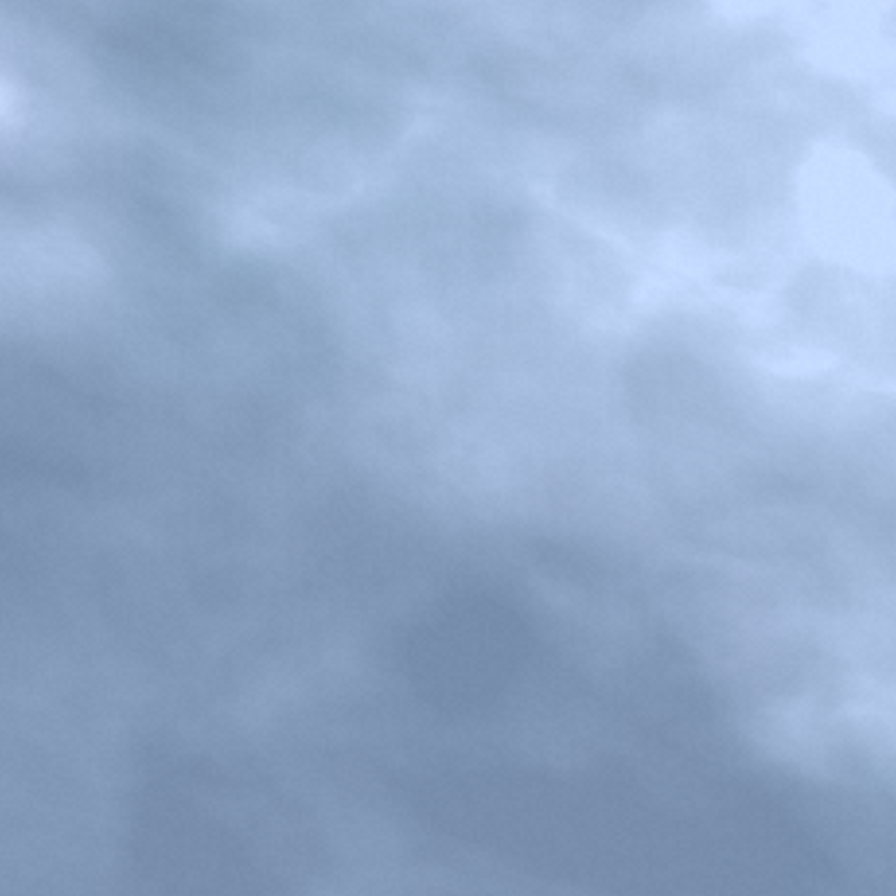
Give the GLSL for this texture, as a WebGL 1 fragment shader.

```glsl
precision highp float;
uniform vec2 u_resolution;

#define SHADE vec3(0.455, 0.547, 0.662)
#define LIGHT vec3(0.765, 0.850, 0.992)
#define TINT vec3(0.022, -0.006, 0.004)
#define BANK_SLOPE 0.42
#define BANK_HEIGHT 0.60
#define CLOUD_SCALE 3.6
#define PUFF_SCALE 9.0
#define CLOUD_CONTRAST 0.85
#define PUFF_CONTRAST 0.42
#define GRAIN 0.018

float hash(vec2 p) {
  return fract(sin(dot(p, vec2(127.1, 311.7))) * 43758.5453);
}

float noise(vec2 p) {
  vec2 cell = floor(p);
  vec2 f = fract(p);
  f = f * f * f * (f * (f * 6.0 - 15.0) + 10.0);
  float low = mix(hash(cell), hash(cell + vec2(1.0, 0.0)), f.x);
  float high = mix(hash(cell + vec2(0.0, 1.0)), hash(cell + 1.0), f.x);
  return mix(low, high, f.y);
}

// Layered noise, turned at each octave to hide the lattice
float fbm(vec2 p) {
  float sum = 0.0;
  float weight = 0.52;
  for (int i = 0; i < 5; i++) {
    sum += weight * noise(p);
    p = mat2(1.6, 1.2, -1.2, 1.6) * p + 17.3;
    weight *= 0.48;
  }
  return sum;
}

void main() {
  vec2 uv = gl_FragCoord.xy / u_resolution;

  // Stretch the clouds along the falling diagonal
  vec2 along = normalize(vec2(1.0, -BANK_SLOPE));
  vec2 p = vec2(dot(uv, along) * 0.8, dot(uv, vec2(-along.y, along.x)) * 1.2);
  vec2 warp = vec2(fbm(p * 3.0 + 4.1), fbm(p * 3.0 + 31.7)) - 0.5;

  // Bright bank above, dark bank below, with a drifting border
  float height = uv.y + BANK_SLOPE * uv.x - BANK_HEIGHT + 0.35 * warp.x;
  float bank = smoothstep(-0.10, 0.24, height);
  float tone = 0.12 + bank * (0.38 + 0.32 * uv.x);

  // Broad soft clouds and smaller puffs
  float cloud = fbm(p * CLOUD_SCALE + warp * 0.7 + 8.6);
  float puff = fbm(p * PUFF_SCALE + warp * 1.6 + 52.4);
  tone += CLOUD_CONTRAST * (cloud - 0.5) * (0.55 + 0.45 * bank);
  tone += PUFF_CONTRAST * (puff - 0.5) * (0.75 + 0.25 * bank);

  // Thin places where the light comes through
  tone += 0.24 * smoothstep(0.54, 0.76, cloud * 0.6 + puff * 0.4) * bank;

  // Slow drift between teal and violet, then faint grain
  float drift = fbm(uv * 2.3 + 71.2) - 0.5;
  vec3 sky = mix(SHADE, LIGHT, clamp(tone, 0.03, 1.05)) + TINT * drift;
  sky += GRAIN * (noise(uv * 230.0) - 0.5);
  gl_FragColor = vec4(sky, 1.0);
}
```
